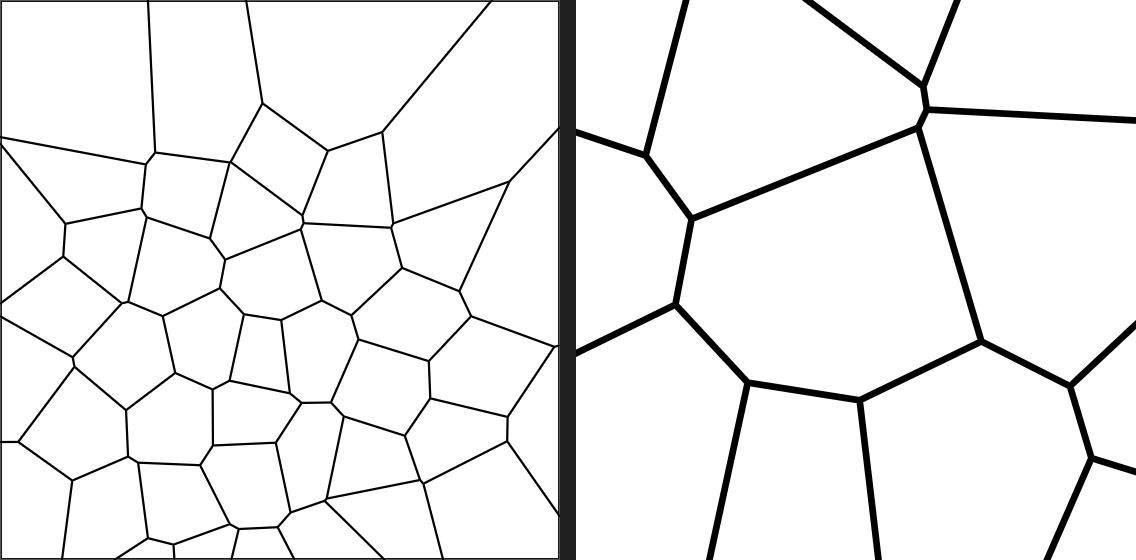
Left, the full canvas; right, a detail of the centre.
Write a Shadertoy shader that draws this pattern.

```glsl
const int SITES = 43;

vec2 hash2(float n) {
    return fract(sin(n * vec2(12.71, 31.17) + vec2(1.3, 4.7)) * 4375.85);
}

// Jittered sunflower disc: even interior cells, radial outer walls
vec2 site(int i) {
    float n = float(i) + 0.5;
    float radius = 0.5 * sqrt(n / float(SITES));
    float angle = n * 2.39996 + 0.7;
    vec2 jitter = (hash2(n) - 0.5) * 0.09;
    return vec2(0.47, 0.36) + radius * vec2(cos(angle), sin(angle)) + jitter;
}

// Exact distance to the closest wall between two cells
float wallDistance(vec2 p) {
    int nearest = 0;
    float best = 1e5;
    for (int i = 0; i < SITES; i++) {
        float d = distance(p, site(i));
        if (d < best) {
            best = d;
            nearest = i;
        }
    }

    vec2 home = site(nearest);
    float wall = 1e5;
    for (int i = 0; i < SITES; i++) {
        if (i == nearest) continue;
        vec2 other = site(i);
        wall = min(wall, dot(0.5 * (home + other) - p, normalize(other - home)));
    }
    return wall;
}

// Antialiased coverage of a line
float stroke(float d, float halfWidth, float pixel) {
    return clamp(0.5 + (halfWidth - d) / pixel, 0.0, 1.0);
}

void mainImage(out vec4 fragColor, in vec2 fragCoord) {
    float pixel = 1.0 / min(iResolution.x, iResolution.y);
    vec2 p = fragCoord * pixel;

    // Thin frame just inside the canvas
    vec2 inset = min(p, iResolution.xy * pixel - p);
    float frame = abs(min(inset.x, inset.y) - 0.002);

    float ink = max(stroke(wallDistance(p), 0.002, pixel),
                    stroke(frame, 0.0014, pixel));
    fragColor = vec4(vec3(1.0 - ink), 1.0);
}
```
